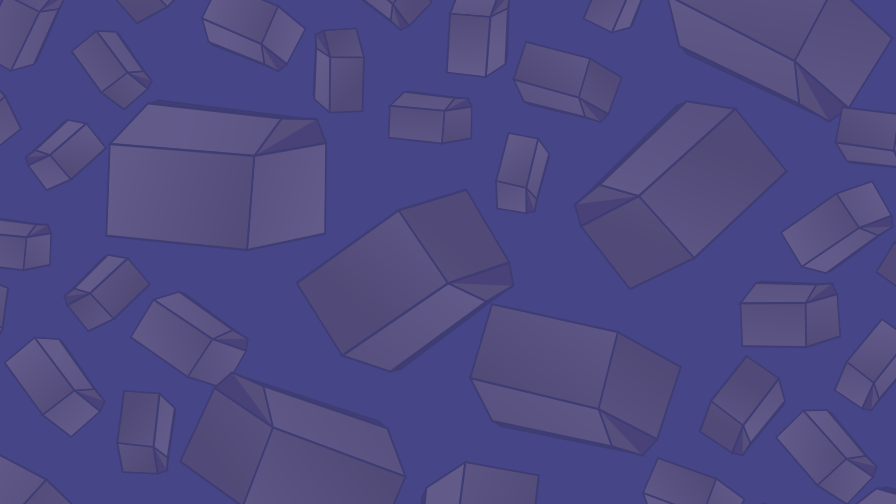
Give the GLSL for this pattern, as a WebGL 1 fragment shader.

```glsl
precision highp float;
// Scattered translucent folded cartons of mixed sizes on a flat indigo ground.

uniform vec2 u_resolution;

const vec3 GROUND = vec3(0.27, 0.27, 0.53);
const vec3 OUTLINE = vec3(0.24, 0.235, 0.45);
const vec3 FOLD_SHADE = vec3(0.285, 0.26, 0.47);
const vec3 CARD_DARK = vec3(0.318, 0.288, 0.465);
const vec3 CARD_LIGHT = vec3(0.385, 0.355, 0.54);
const float CELL = 0.405;       // coarse cell side, in canvas heights
const float LINE_WIDTH = 0.0088; // in coarse cells

float hash(vec2 p) {
  return fract(sin(dot(p, vec2(127.1, 311.7))) * 43758.5453);
}

mat2 rotation(float angle) {
  float c = cos(angle), s = sin(angle);
  return mat2(c, s, -s, c);
}

// Signed distance to the line a-b, positive on its left side
float edgeDistance(vec2 p, vec2 a, vec2 b) {
  vec2 e = normalize(b - a);
  return dot(p - a, vec2(-e.y, e.x));
}

// Convex quad with clockwise corners, negative inside
float quadDistance(vec2 p, vec2 a, vec2 b, vec2 c, vec2 d) {
  return max(max(edgeDistance(p, a, b), edgeDistance(p, b, c)),
             max(edgeDistance(p, c, d), edgeDistance(p, d, a)));
}

vec3 card(float light) {
  return mix(CARD_DARK, CARD_LIGHT, clamp(light, 0.0, 1.0));
}

// Lays an outlined face over the colour below
vec3 paintFace(vec3 below, vec3 fill, float d, float width, float blur) {
  float inner = smoothstep(-width * 0.5 + blur, -width * 0.5 - blur, d);
  float cover = smoothstep(width * 0.5 + blur, width * 0.5 - blur, d);
  return mix(below, mix(OUTLINE, fill, inner), cover);
}

// Carton of unit length lying along x
vec3 paintCarton(vec3 col, vec2 p, float seed, float width, float blur) {
  vec2 frontTL = vec2(-0.48, 0.09), frontTR = vec2(0.14, 0.10);
  vec2 frontBR = vec2(0.15, -0.23), frontBL = vec2(-0.455, -0.23);
  vec2 endTR = vec2(0.44, 0.17), endBR = vec2(0.475, -0.145);
  vec2 flapL = vec2(-0.335, 0.245), flapR = vec2(0.24, 0.24);
  vec2 peak = vec2(0.39, 0.25), lip = vec2(-0.29, 0.262);

  float slope = dot(p, rotation(seed * 6.28) * vec2(1.4, 0.0));

  // Back lip, kept inside its tip, and shaded gusset with its crease
  float d = quadDistance(p, flapL, lip, peak, flapR) + width * 0.5;
  col = paintFace(col, FOLD_SHADE, d, width, blur);
  d = quadDistance(p, frontTR, flapR, peak, endTR);
  float crease = edgeDistance(p, frontTR, peak);
  vec3 gusset = mix(FOLD_SHADE, card(0.3), smoothstep(-blur, blur, crease));
  col = paintFace(col, gusset, d, width, blur);

  // Sloping flap, long front and end panel
  d = quadDistance(p, frontTL, flapL, flapR, frontTR);
  col = paintFace(col, card(0.8 + slope * 0.7), d, width, blur);
  d = quadDistance(p, frontTR, endTR, endBR, frontBR);
  col = paintFace(col, card(0.35 - slope), d, width, blur);
  d = quadDistance(p, frontTL, frontTR, frontBR, frontBL);
  return paintFace(col, card(0.35 + slope), d, width, blur);
}

// Puts one carton in a cell; neighbours alternate in direction to interlock
vec3 placeCarton(vec3 col, vec2 q, vec2 id, float side, float minSize, float pixel) {
  vec2 seed = id + side * 57.3;
  float size = side * mix(minSize, 1.16, hash(seed + 1.7));
  vec2 jitter = (vec2(hash(seed + 4.1), hash(seed + 8.3)) - 0.5) * 0.08;
  vec2 p = (q - (id + 0.5 + jitter) * side) / size;
  if (dot(p, p) > 0.42) return col;

  float turn = mod(id.x + id.y, 2.0) + 2.0 * step(0.5, hash(seed + 2.9));
  p = rotation(turn * 1.5708 + (hash(seed + 6.2) - 0.5) * 1.0) * p;
  p.y *= hash(seed + 3.3) < 0.5 ? -1.0 : 1.0;
  p.y /= mix(1.1, 1.3, hash(seed + 5.6));
  float width = LINE_WIDTH * mix(0.7, 1.0, side) / size;
  return paintCarton(col, p, hash(seed + 9.4), width, pixel / size);
}

void main() {
  vec2 uv = gl_FragCoord.xy / u_resolution.y;
  vec2 q = rotation(0.5) * uv / CELL + vec2(3.3, 7.6);
  float pixel = 0.6 / (u_resolution.y * CELL);
  vec3 col = GROUND;

  // Each coarse cell holds one large carton or four smaller ones
  for (int j = -1; j <= 1; j++) {
    for (int i = -1; i <= 1; i++) {
      vec2 id = floor(q) + vec2(float(i), float(j));
      if (hash(id + 0.5) < 0.48) {
        col = placeCarton(col, q, id, 1.0, 1.0, pixel);
      } else {
        for (int k = 0; k < 4; k++) {
          vec2 corner = vec2(mod(float(k), 2.0), floor(float(k) * 0.5));
          col = placeCarton(col, q, id * 2.0 + corner, 0.5, 0.76, pixel);
        }
      }
    }
  }
  gl_FragColor = vec4(col, 1.0);
}
```
